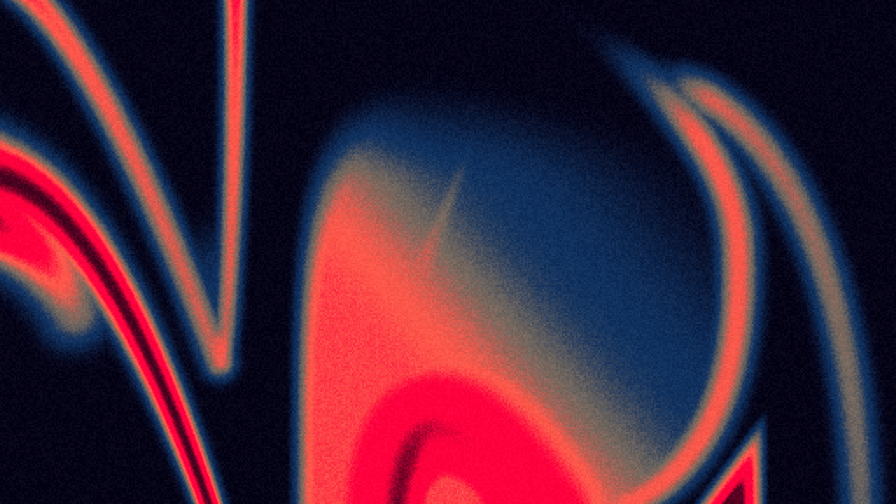
Reproduce this background procedurally as a Shadertoy shader.

```glsl
float hash(vec2 p) {
    vec3 q = fract(vec3(p.xyx) * 0.1031);
    q += dot(q, q.yzx + 33.33);
    return fract((q.x + q.y) * q.z);
}

float bell(float d, float width) {
    return exp(-d * d / (width * width));
}

// Distance to a quadratic curve, and the position along it
vec2 curve(vec2 p, vec2 a, vec2 b, vec2 c) {
    const float STEPS = 18.0;
    vec2 nearest = vec2(1e3, 0.0);
    vec2 from = a;
    for (float i = 1.0; i <= STEPS; i++) {
        float t = i / STEPS;
        vec2 to = mix(mix(a, b, t), mix(b, c, t), t);
        vec2 edge = to - from;
        float k = clamp(dot(p - from, edge) / dot(edge, edge), 0.0, 1.0);
        float d = length(p - from - edge * k);
        if (d < nearest.x) nearest = vec2(d, (i - 1.0 + k) / STEPS);
        from = to;
    }
    return nearest;
}

float ribbon(float d, float width, float peak) {
    return peak * (0.82 * bell(d, width) + 0.18 * bell(d, width * 2.0));
}

// Rounded union of two heat fields
float blend(float a, float b) {
    return pow(pow(a, 8.0) + pow(b, 8.0) + 1e-14, 0.125);
}

vec3 heatColor(float h) {
    vec3 color = vec3(0.02, 0.01, 0.085);
    color = mix(color, vec3(0.06, 0.19, 0.37), smoothstep(0.05, 0.27, h));
    color = mix(color, vec3(0.46, 0.41, 0.37), smoothstep(0.25, 0.43, h));
    color = mix(color, vec3(0.99, 0.34, 0.29), smoothstep(0.40, 0.57, h));
    color = mix(color, vec3(1.0, 0.0, 0.24), smoothstep(0.57, 0.71, h));
    return mix(color, vec3(0.22, 0.0, 0.11), smoothstep(0.86, 1.05, h));
}

// Large glowing body, hot at the lower left and cool at the upper right
float bodyHeat(vec2 p) {
    float s = dot(p - vec2(0.69, 0.70), vec2(0.747, 0.664));
    float heat = 0.62 - 0.36 * smoothstep(-0.22, 0.20, s);
    heat -= 0.17 * smoothstep(0.15, 0.52, s);
    heat *= 1.0 - smoothstep(0.62, 0.97, p.y);

    vec2 streak = curve(p, vec2(0.95, 0.76), vec2(0.89, 0.59), vec2(0.82, 0.43));
    heat += 0.055 * bell(streak.x, 0.007 + 0.012 * streak.y)
        * smoothstep(0.0, 0.4, streak.y) * smoothstep(1.0, 0.7, streak.y);

    // Red arch with a dark ridge and a paler hollow
    vec2 arch = curve(p, vec2(0.79, -0.05), vec2(0.80, 0.34), vec2(1.06, -0.03));
    float red = 0.82 * bell(arch.x, 0.22);
    red += 0.2 * bell(arch.x, 0.035) * (1.0 - arch.y);
    red -= 0.26 * bell(length((p - vec2(0.89, 0.0)) * vec2(1.0, 1.3)), 0.065);
    heat = max(heat, red);

    float left = p.x - 0.59 - 0.26 * pow(p.y, 4.0);
    float softness = 0.038 + 0.11 * p.y * p.y * p.y;
    float v = (p.y - 0.5) * (p.y - 0.5);
    float right = p.x - 1.465 + 0.4 * v + 1.6 * v * v;
    return heat * smoothstep(-softness, softness, left) * smoothstep(0.02, -0.02, right);
}

// Pointed leaf at the lower right
float leafHeat(vec2 p) {
    float a = p.x - 1.508;
    float b = dot(p - vec2(1.395, 0.0), vec2(-0.8, 0.6));
    float d = 0.5 * (a + b + sqrt((a - b) * (a - b) + 0.0002));
    return clamp(0.42 - 18.0 * d, 0.0, 1.0);
}

void mainImage(out vec4 fragColor, in vec2 fragCoord) {
    vec2 p = fragCoord / iResolution.y;
    float heat = blend(bodyHeat(p), leafHeat(p));

    // Narrow fold at the upper left, filled towards its tip
    vec2 c = curve(p, vec2(0.046, 1.023), vec2(0.213, 0.872), vec2(0.435, 0.28));
    heat = blend(heat, ribbon(c.x, 0.036, mix(0.68, 0.49, sqrt(c.y))));
    c = curve(p, vec2(0.468, 1.02), vec2(0.467, 0.55), vec2(0.443, 0.28));
    heat = blend(heat, ribbon(c.x, 0.026, mix(0.72, 0.47, sqrt(c.y))));
    float fold = 0.24 * bell(length((p - vec2(0.42, 0.42)) * vec2(2.2, 1.0)), 0.16);
    fold = max(fold, 0.53 * bell(length((p - vec2(0.437, 0.31)) * vec2(1.6, 0.8)), 0.05));
    heat = blend(heat, fold * smoothstep(0.49, 0.45, p.x));

    // Falling red band and its lower lobe
    c = curve(p, vec2(-0.04, 0.655), vec2(0.19, 0.65), vec2(0.425, -0.03));
    heat = blend(heat, ribbon(c.x, mix(0.09, 0.023, sqrt(c.y)), 1.02));
    c = curve(p, vec2(-0.02, 0.56), vec2(0.10, 0.51), vec2(0.148, 0.38));
    heat = blend(heat, ribbon(c.x, 0.07, mix(0.98, 0.45, c.y)));

    // Right rim, then the branch that leaves it
    c = curve(p, vec2(1.25, 0.0), vec2(1.48, 0.12), vec2(1.465, 0.50));
    float rim = ribbon(c.x, 0.042, 0.56);
    c = curve(p, vec2(1.465, 0.50), vec2(1.46, 0.745), vec2(1.13, 0.965));
    rim = max(rim, ribbon(c.x, 0.042, mix(0.56, 0.08, smoothstep(0.45, 1.0, c.y))));
    heat = blend(heat, rim);
    c = curve(p, vec2(1.32, 0.85), vec2(1.685, 0.71), vec2(1.71, -0.03));
    float branch = mix(0.53, 0.38, c.y) * smoothstep(-0.1, 0.14, c.y);
    heat = blend(heat, ribbon(c.x, 0.043, branch));

    // Film grain
    float grain = hash(floor(p * 288.0)) - 0.5;
    vec3 color = heatColor(heat + 0.035 * grain);
    color += 0.05 * (hash(floor(p * 288.0) + 71.0) - 0.5);
    fragColor = vec4(clamp(color, 0.0, 1.0), 1.0);
}
```
